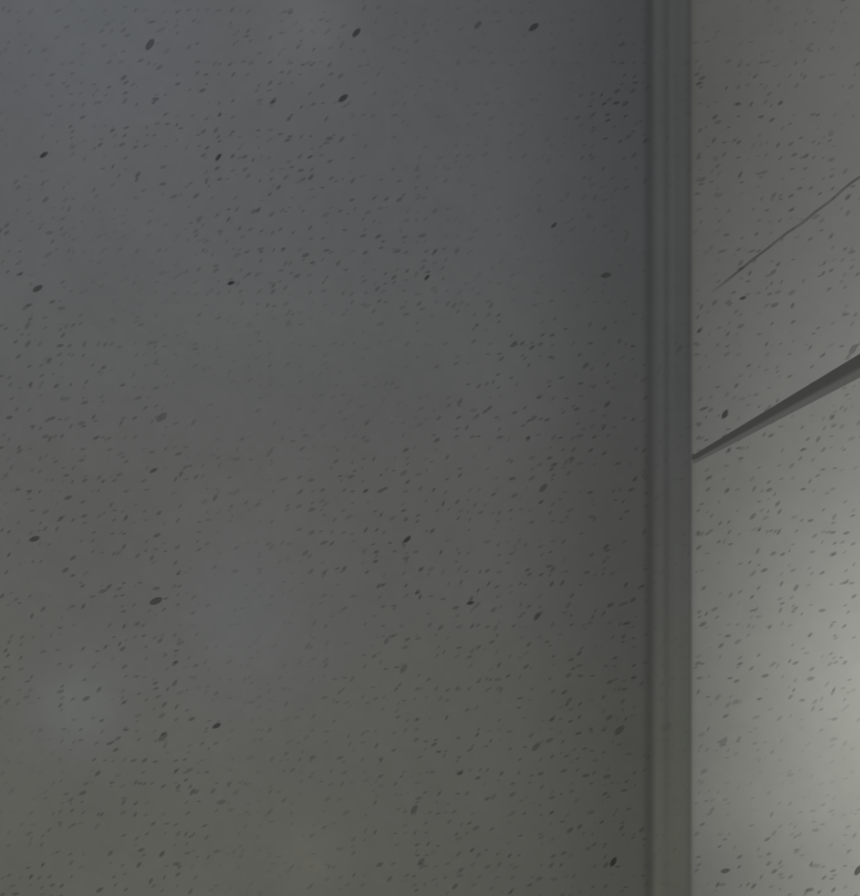
Give the GLSL for this texture, as a WebGL 1 fragment shader.

```glsl
precision highp float;
// Dim speckled concrete corner: broad left wall, upright seam, brighter right wall with a groove.
uniform vec2 u_resolution;

float hash(vec2 p) {
  vec3 q = fract(vec3(p.xyx) * 0.1031);
  q += dot(q, q.yzx + 33.33);
  return fract((q.x + q.y) * q.z);
}

float noise(vec2 p) {
  vec2 i = floor(p), f = fract(p);
  f = f * f * (3.0 - 2.0 * f);
  return mix(mix(hash(i), hash(i + vec2(1.0, 0.0)), f.x),
             mix(hash(i + vec2(0.0, 1.0)), hash(i + vec2(1.0, 1.0)), f.x), f.y);
}

float fbm(vec2 p) {
  float sum = 0.0, amp = 0.5;
  for (int i = 0; i < 4; i++) {
    sum += amp * noise(p);
    p = p * 2.03 + 17.1;
    amp *= 0.5;
  }
  return sum;
}

// Slanted elliptical pits, one possible pit per grid cell.
float pits(vec2 p, float cells, float density, float radius, float seed) {
  vec2 id = floor(p * cells) + seed;
  vec2 center = 0.3 + 0.4 * vec2(hash(id + 3.7), hash(id + 9.2));
  vec2 d = (fract(p * cells) - center) / cells;
  float angle = 0.6 + 0.9 * (hash(id + 21.4) - 0.5);
  float c = cos(angle), s = sin(angle);
  d = vec2(c * d.x + s * d.y, c * d.y - s * d.x);
  float size = radius * (0.6 + 0.7 * hash(id + 5.5));
  float dist = length(d * vec2(0.6, 1.25)) - size;
  float soft = 0.0008 + 0.5 / u_resolution.y;
  float strength = 0.3 + 0.7 * hash(id + 13.8);
  return step(hash(id), density) * strength * (1.0 - smoothstep(-soft, soft, dist));
}

float glow(vec2 uv, vec2 center, float radius) {
  vec2 d = (uv - center) / radius;
  return exp(-dot(d, d));
}

// Soft dark band along a vertical line.
float seam(float x, float at, float width) {
  float d = (x - at) / width;
  return exp(-d * d);
}

vec3 leftWall(vec2 uv) {
  float light = 0.362 - 0.022 * smoothstep(0.2, 0.62, uv.x);
  light -= 0.055 * smoothstep(0.55, 0.76, uv.x);
  light -= 0.012 * smoothstep(0.6, 1.0, uv.y) * smoothstep(0.2, 0.6, uv.x);
  vec3 tint = mix(vec3(1.01, 1.01, 0.955), vec3(0.985, 1.0, 1.015), smoothstep(0.0, 0.9, uv.y));
  vec3 color = light * tint;
  color += vec3(0.025, 0.032, 0.042) * glow(uv, vec2(0.09, 0.21), 0.055);
  color += vec3(0.012, 0.016, 0.026) * glow(uv, vec2(0.28, 0.3), 0.1);
  color += vec3(0.024) * glow(uv, vec2(0.36, 0.97), 0.05);
  color += vec3(0.02, 0.02, 0.014) * glow(uv, vec2(0.36, 0.04), 0.045);
  color += vec3(0.012, 0.018, 0.025) * glow(uv, vec2(0.1, 1.0), 0.16);
  return color;
}

vec3 rightWall(vec2 uv) {
  float across = clamp((uv.x - 0.805) / 0.195, 0.0, 1.0);
  float low = 1.0 - smoothstep(0.1, 0.95, uv.y);
  float light = mix(0.335, 0.425, low) + across * mix(0.06, 0.15, low);
  light += 0.06 * glow(uv, vec2(1.02, 0.27), 0.15);
  light -= 0.03 * (1.0 - smoothstep(0.0, 0.12, uv.y));
  return light * mix(vec3(1.0, 1.0, 0.985), vec3(1.0, 1.01, 0.96), low);
}

void main() {
  vec2 uv = gl_FragCoord.xy / u_resolution;
  vec2 p = gl_FragCoord.xy / u_resolution.y;
  float px = 1.0 / u_resolution.y;

  // Walls and the upright strip between them
  float edge = 0.0015 + px;
  vec3 strip = mix(vec3(0.33, 0.335, 0.305), vec3(0.285, 0.29, 0.288), smoothstep(0.0, 0.6, uv.y));
  strip *= 0.97 + 0.06 * noise(vec2(uv.x * 160.0, uv.y * 3.0));
  vec3 color = mix(leftWall(uv), strip, smoothstep(0.752 - edge, 0.764 + edge, uv.x));
  float onRight = smoothstep(0.804 - edge, 0.804 + edge, uv.x);
  color = mix(color, rightWall(uv), onRight);
  color *= 1.0 - 0.15 * seam(uv.x, 0.755, 0.006) - 0.07 * seam(uv.x, 0.775, 0.004);
  color *= 1.0 - 0.07 * seam(uv.x, 0.803, 0.005);

  // Mottling and fine grain
  color *= 1.0 + 0.06 * (fbm(p * 9.0) - 0.47) + 0.035 * (fbm(p * 90.0) - 0.47);

  // Scattered pits, thinned in patches and on the strip
  float patches = smoothstep(0.2, 0.65, noise(p * 7.0 + 4.0));
  float onStrip = smoothstep(0.74, 0.76, uv.x) * (1.0 - onRight);
  float fine = 0.0;
  for (int i = 0; i < 3; i++) {
    float k = float(i);
    fine += pits(p + k * 0.137, 48.0 + 19.0 * k, 0.32, 0.0021 - 0.0003 * k, 40.0 * k);
  }
  float coarse = pits(p, 14.0, 0.14, 0.0034, 71.0);
  float pitting = 0.21 * fine * (0.35 + 0.65 * patches) + 0.42 * coarse;
  color *= 1.0 - min(pitting, 0.55) * (1.0 - 0.75 * onStrip);

  // Widening groove with a dark upper face and paler lower face
  float along = clamp((uv.x - 0.808) / 0.192, 0.0, 1.0);
  float offset = uv.y - mix(0.488, 0.592, along);
  float halfWidth = mix(0.005, 0.013, along);
  float groove = (1.0 - smoothstep(halfWidth - px, halfWidth + 1.5 * px, abs(offset))) * onRight;
  float upper = smoothstep(-0.5, 0.1, offset / halfWidth);
  color = mix(color, mix(vec3(0.32, 0.32, 0.31), vec3(0.235, 0.235, 0.23), upper), groove * 0.92);

  // Hairline crack above the groove
  float crack = abs(uv.y - mix(0.674, 0.802, (uv.x - 0.827) / 0.173) - 0.003 * (noise(p * 40.0) - 0.5));
  float crackMask = (1.0 - smoothstep(0.0008, 0.0018 + px, crack)) * smoothstep(0.815, 0.86, uv.x);
  color *= 1.0 - 0.26 * crackMask * (0.6 + 0.4 * noise(p * 60.0));

  gl_FragColor = vec4(color, 1.0);
}
```
